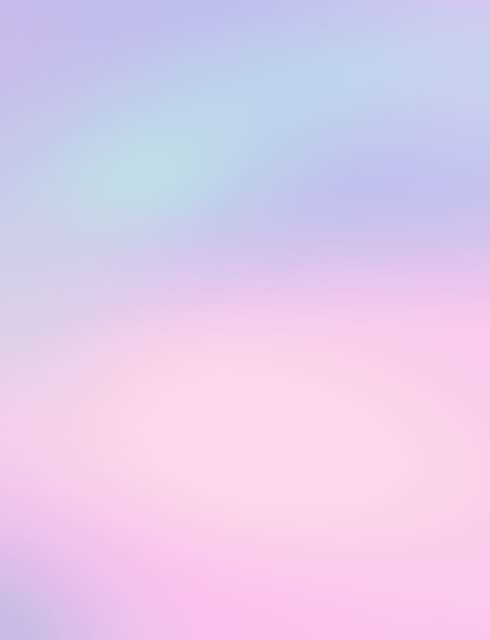
Write a WebGL 2 fragment shader that draws this background.

```glsl
#version 300 es
precision highp float;
// Soft pastel gradient: a periwinkle and aqua sky melting into blush pink.

uniform vec2 u_resolution;
out vec4 fragColor;

const vec3 PERIWINKLE = vec3(0.74, 0.745, 0.93);
const vec3 LILAC      = vec3(0.79, 0.735, 0.92);
const vec3 ORCHID     = vec3(0.86, 0.78, 0.95);
const vec3 AQUA       = vec3(0.75, 0.875, 0.90);
const vec3 SKY_BLUE   = vec3(0.745, 0.83, 0.93);
const vec3 ICE        = vec3(0.82, 0.84, 0.95);
const vec3 MIST       = vec3(0.82, 0.82, 0.90);
const vec3 PINK       = vec3(0.98, 0.785, 0.925);
const vec3 HOT_PINK   = vec3(0.985, 0.74, 0.925);
const vec3 BLUSH      = vec3(0.99, 0.865, 0.925);
const vec3 LAVENDER   = vec3(0.77, 0.73, 0.90);

// Gaussian falloff inside an ellipse turned by an angle in radians.
float glow(vec2 p, vec2 center, vec2 radius, float angle) {
    float c = cos(angle), s = sin(angle);
    vec2 d = p - center;
    vec2 q = vec2(c * d.x + s * d.y, c * d.y - s * d.x) / radius;
    return exp(-dot(q, q));
}

// Upper field: a diagonal aqua streak over periwinkle.
vec3 skyColor(vec2 p) {
    vec3 col = PERIWINKLE;
    col = mix(col, LILAC, 0.9 * glow(p, vec2(0.0, 0.92), vec2(0.24, 0.18), 0.0));
    col = mix(col, SKY_BLUE, 0.9 * glow(p, vec2(0.72, 0.885), vec2(0.45, 0.10), 0.15));
    col = mix(col, AQUA, 0.9 * glow(p, vec2(0.28, 0.72), vec2(0.32, 0.13), 0.25));
    col = mix(col, ICE, 0.6 * glow(p, vec2(1.02, 0.87), vec2(0.25, 0.15), 0.0));
    return mix(col, ORCHID, 0.8 * glow(p, vec2(1.02, 1.03), vec2(0.28, 0.07), 0.0));
}

// Lower field: a pale centre above a warmer pink sweep.
vec3 blushColor(vec2 p) {
    vec3 col = PINK;
    col = mix(col, HOT_PINK, 0.8 * glow(p, vec2(0.32, 0.10), vec2(0.60, 0.13), -0.2));
    return mix(col, BLUSH, 0.95 * glow(p, vec2(0.53, 0.31), vec2(0.50, 0.18), -0.12));
}

void main() {
    vec2 p = gl_FragCoord.xy / u_resolution;

    // Tilted horizon between the two fields.
    float height = p.y - (0.55 + 0.05 * p.x);
    float sky = smoothstep(-0.14, 0.15, height);
    vec3 col = mix(blushColor(p), skyColor(p), sky);

    // Cool haze on the left edge and in the lower corner.
    col = mix(col, MIST, 0.7 * glow(p, vec2(0.0, 0.55), vec2(0.25, 0.19), 0.0));
    col = mix(col, LAVENDER, glow(p, vec2(-0.03, 0.0), vec2(0.28, 0.17), -0.3));

    fragColor = vec4(col, 1.0);
}
```
